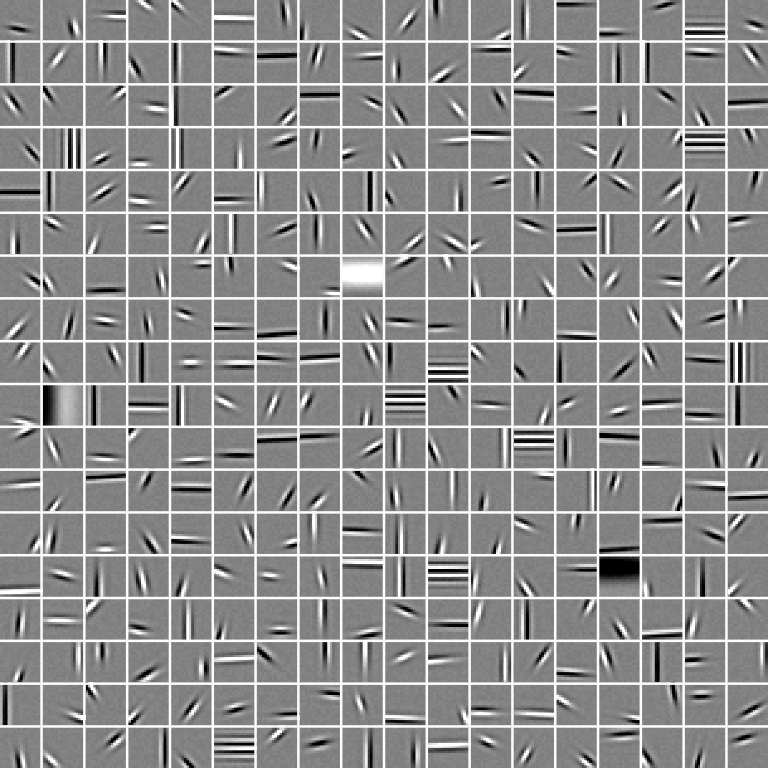
Give the GLSL for this pattern, as a Shadertoy shader.

```glsl
const float TILES = 18.0;
const float TEXELS = 16.0;               // texels along one tile
const float PITCH = TEXELS + 1.0;        // tile plus a one-texel rule
const float SPAN = TILES * PITCH - 1.0;  // no rule on the outer border
const float TAU = 6.2831853;
const vec3 GREY = vec3(0.507);
const vec3 RULE = vec3(0.99);

vec4 hash4(vec2 p, float seed) {
    vec4 q = fract(vec4(p.xyx, p.y + seed) * vec4(0.1031, 0.1030, 0.0973, 0.1099) + seed * 0.137);
    q += dot(q, q.wzxy + 33.33);
    return fract((q.xxyz + q.yzzw) * q.zywx);
}

// Texel centres joined by narrow, antialiased steps
vec2 snapToTexel(vec2 u, float pixel) {
    vec2 base = floor(u - 0.5) + 0.5;
    vec2 ramp = clamp((u - base - 0.5) / pixel + 0.5, 0.0, 1.0);
    return clamp(base + ramp, 0.5, TEXELS - 0.5);
}

// Oriented wave under a Gaussian, with a faint wider ripple
float wavelet(vec2 d, float angle, float wavelength, vec2 sigma, float phase) {
    float c = cos(angle), s = sin(angle);
    vec2 q = vec2(c * d.x + s * d.y, c * d.y - s * d.x);
    vec2 e = q / sigma;
    float r2 = dot(e, e);
    float envelope = exp(-0.5 * r2) + 0.07 * exp(-0.1 * r2);
    return cos(TAU * q.y / wavelength + phase) * envelope;
}

// Each tile draws its own kind, place, direction and size
float tileSignal(vec2 u, vec2 cell) {
    vec4 a = hash4(cell, 3.7);
    vec4 b = hash4(cell, 11.3);
    float kind = a.x;
    vec2 centre = mix(vec2(0.8), vec2(TEXELS - 0.8), a.yz);
    float phase = TAU * a.w;

    // Short slanted wavelet
    float angle = b.x * TAU * 0.5;
    float wavelength = mix(3.8, 5.0, b.y);
    vec2 sigma = vec2(mix(1.9, 3.1, b.z), mix(1.15, 1.6, b.w));

    if (kind < 0.40) {
        // Long bar, level or upright
        float upright = step(0.25, kind);
        angle = upright * TAU * 0.25 + (b.x - 0.5) * 0.16 * (1.0 - upright);
        sigma = vec2(mix(3.5, 15.0, b.z * b.z), mix(1.0, 1.4, b.w));
    } else if (kind > 0.985) {
        // Broad shaded patch
        angle = floor(b.x * 4.0) * TAU * 0.25;
        wavelength = 30.0;
        sigma = vec2(14.0, 5.0);
    } else if (kind > 0.97) {
        // Train of thin stripes
        angle = floor(b.x * 2.0) * TAU * 0.25;
        wavelength = 3.3;
        sigma = vec2(12.0, 2.8);
    }
    return wavelet(u - centre, angle, wavelength, sigma, phase);
}

// Coverage of the rules that divide the tiles
float ruleMask(vec2 p, float pixel) {
    vec2 toCentre = abs(fract((p - TEXELS - 0.5) / PITCH + 0.5) - 0.5) * PITCH;
    vec2 cover = clamp(0.5 - (toCentre - 0.5) / pixel, 0.0, 1.0);
    return max(cover.x, cover.y);
}

void mainImage(out vec4 fragColor, in vec2 fragCoord) {
    float pixel = SPAN / iResolution.y;
    vec2 p = fragCoord * pixel;
    vec2 cell = floor(p / PITCH);
    vec2 u = p - cell * PITCH;

    float signal = tileSignal(snapToTexel(u, pixel), cell);
    float grain = hash4(floor(p), 5.1).x - 0.5;
    vec3 colour = clamp(GREY + 0.68 * signal + 0.04 * grain, 0.0, 1.0);

    colour = mix(colour, RULE, ruleMask(p, pixel));
    fragColor = vec4(colour, 1.0);
}
```
